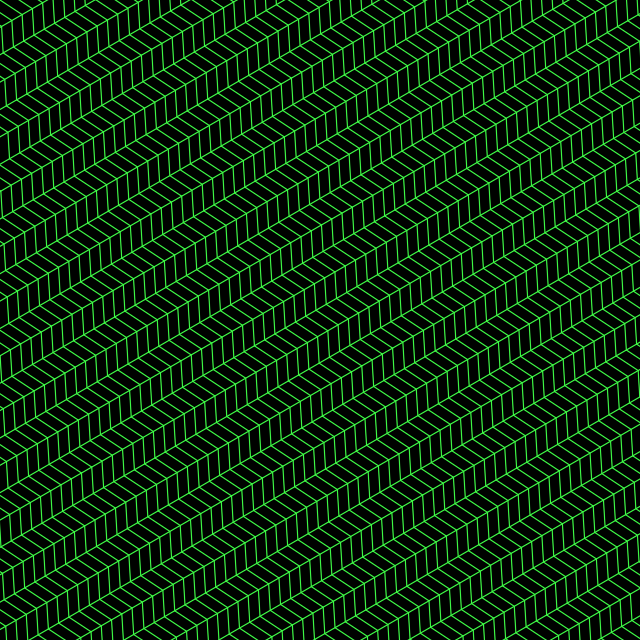
This pattern is drawn by a WebGL 1 fragment shader. Its source:

```glsl
precision highp float;

uniform vec2 u_resolution;

const float ROWS = 27.0;          // herringbone rows per canvas unit
const float STROKES = 54.0;       // slanted strokes per canvas unit
const float LINE_WIDTH = 0.0018;
const float TILT = 0.5235988;     // 30 degrees
const vec3 BACKGROUND = vec3(0.0, 0.008, 0.0);
const vec3 LINE_COLOR = vec3(0.25, 1.0, 0.28);

vec2 rotate(vec2 p, float angle) {
  float c = cos(angle);
  float s = sin(angle);
  return vec2(c * p.x - s * p.y, s * p.x + c * p.y);
}

// Distance from x to the nearest whole number
float nearestWhole(float x) {
  return abs(fract(x + 0.5) - 0.5);
}

// Triangle wave: 0 at even numbers, 1 at odd ones
float zigzag(float x) {
  return abs(mod(x + 1.0, 2.0) - 1.0);
}

// Filtered stroke that keeps its weight even below one pixel
float strokeCoverage(float dist, float width, float pixel) {
  float blur = 0.65 * pixel;
  float halfWidth = 0.5 * width;
  return smoothstep(-blur, blur, dist + halfWidth)
       - smoothstep(-blur, blur, dist - halfWidth);
}

float herringbone(vec2 p, float rows, float strokes, float width, float pixel) {
  float row = p.y * rows;
  float along = p.x * strokes - zigzag(row);

  // Each stroke shifts one step while crossing a row
  float slope = rows / strokes;
  float strokeDist = nearestWhole(along) / (strokes * sqrt(1.0 + slope * slope));
  float railDist = nearestWhole(row) / rows;

  float slanted = strokeCoverage(strokeDist, width, pixel);
  float rail = strokeCoverage(railDist, width, pixel);
  return 1.0 - (1.0 - slanted) * (1.0 - rail);
}

void main() {
  float pixel = 1.0 / u_resolution.y;

  // Anchor the grid at the top left corner, y pointing down
  vec2 p = vec2(gl_FragCoord.x, u_resolution.y - gl_FragCoord.y) * pixel;
  p = rotate(p, TILT);

  float lines = herringbone(p, ROWS, STROKES, LINE_WIDTH, pixel);
  gl_FragColor = vec4(mix(BACKGROUND, LINE_COLOR, lines), 1.0);
}
```
